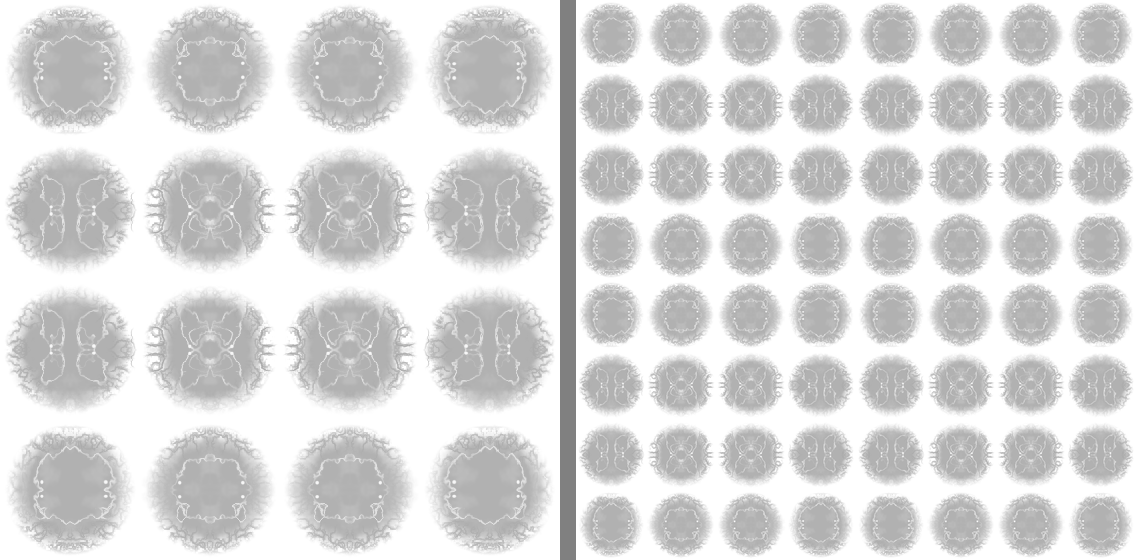
Left: one tile. Right: repeated 2 by 2.
A Shadertoy shader for this pattern:

```glsl
// Four by four mirrored grid of soft grey discs with pale veins and ragged dark filaments.

const float CELLS = 4.0;
const float CORE = 0.695;
const float FILAMENT = 0.64;
const float VEIN = 0.90;

float hash(vec2 p) {
    vec3 h = fract(vec3(p.xyx) * 0.1031);
    h += dot(h, h.yzx + 33.33);
    return fract((h.x + h.y) * h.z);
}

float noise(vec2 p) {
    vec2 i = floor(p), f = fract(p);
    f = f * f * (3.0 - 2.0 * f);
    return mix(mix(hash(i), hash(i + vec2(1, 0)), f.x),
               mix(hash(i + vec2(0, 1)), hash(i + vec2(1, 1)), f.x), f.y);
}

float fbm(vec2 p) {
    float sum = 0.0, gain = 0.533;
    for (int i = 0; i < 4; i++) {
        sum += gain * noise(p);
        p = mat2(1.6, 1.2, -1.2, 1.6) * p + 7.3;
        gain *= 0.5;
    }
    return sum;
}

vec2 warp(vec2 p, float amount) {
    return amount * (vec2(fbm(p), fbm(p + 41.7)) - 0.5);
}

// Smooth line of given half width around distance zero
float stroke(float d, float width, float pixel) {
    return 1.0 - smoothstep(max(width - pixel, 0.0), width + pixel, abs(d));
}

// Approximate distance to the zero contour of a field
float contour(float field, float pixel) {
    float slope = length(vec2(dFdx(field), dFdy(field))) / pixel;
    return abs(field) / max(slope, 1.2);
}

float ellipse(vec2 p, vec2 radii) {
    return (length(p / radii) - 1.0) * min(radii.x, radii.y);
}

// Four petals with small inner rings
float petalVeins(vec2 m, float lower, float pixel) {
    vec2 p = m - vec2(0.25, 0.27);
    p = mat2(0.92, 0.39, -0.39, 0.92) * p;
    float petals = stroke(ellipse(p, vec2(0.16, 0.29)), 0.012, pixel);
    float ring = stroke(length(m - vec2(0.18, 0.20)) - 0.09, 0.011, pixel);
    return max(petals, ring * lower);
}

// Wandering outline with loops towards the rim
float outlineVeins(vec2 m, float upper, float pixel) {
    float outline = stroke(ellipse(m, vec2(0.53, 0.45)), 0.012, pixel);
    float loops = stroke(length(m - vec2(0.43, 0.33)) - 0.11, 0.011, pixel);
    return max(outline, loops * upper);
}

// Branching hairs that run outwards along the rim
float hairs(vec2 m, float r, vec2 seed, float width, float pixel) {
    vec2 bend = warp(m * 5.0 + seed, 1.1);
    vec2 polar = vec2(atan(m.y, m.x + 0.0001) * 6.0, r * 5.0);
    float radial = noise(polar + 2.2 * bend + seed) - 0.5;
    float tangled = noise(m * 7.0 + 3.0 * bend + seed + 19.0) - 0.5;
    return max(stroke(contour(radial, pixel), width, pixel),
               0.8 * stroke(contour(tangled, pixel), width, pixel));
}

float disc(vec2 q, vec2 id, float pixel) {
    vec2 seed = id * vec2(17.0, 31.0) + 5.0;
    float innerRow = 1.0 - step(0.5, id.y);
    float r = length(q);

    // Nearly symmetric coordinates, disturbed a little differently per cell
    vec2 m = abs(q) + q * mix(0.04, 0.12, id.x);
    vec2 bent = m + warp(m * 5.5 + seed, 0.30);
    float upper = smoothstep(-0.1, 0.2, q.y);

    // Soft body with paired bites on the sides of the inner rows
    float sides = innerRow * mix(1.0, 1.0 - step(0.0, q.x), id.x);
    float biteDistance = length(bent - vec2(0.90, 0.16)) - 0.16;
    float bite = sides * (1.0 - smoothstep(-0.05, 0.07, biteDistance));
    float rough = r + 0.20 * (fbm(m * 6.0 + seed) - 0.5) + 0.3 * bite;
    float shade = mix(CORE, 1.0, smoothstep(0.57, 0.93, rough));
    shade += 0.04 * smoothstep(0.52, 0.75, fbm(m * 3.0 + seed + 9.0)) * (1.0 - shade) / 0.3;

    // Pale lobes near the diagonals
    float lobe = length(bent - vec2(0.62, 0.44)) - 0.10;
    float lobeWeight = innerRow * (1.0 - id.x) * mix(0.9, 0.4, upper);
    shade = mix(shade, 0.83, lobeWeight * (1.0 - smoothstep(-0.03, 0.02, lobe)));

    // Dark filaments, denser above and below on outer rows and at the sides on inner rows
    float axis = mix(abs(q.y), abs(q.x), innerRow) / max(r, 0.01);
    float band = smoothstep(0.48, 0.70, r) * (1.0 - smoothstep(0.80, 0.95, r));
    float density = band * mix(0.28, 1.0, smoothstep(0.35, 0.85, axis));
    shade = mix(shade, min(shade, 0.76), 0.55 * density * hairs(m, r, seed, 0.035, pixel));
    shade = mix(shade, FILAMENT, 0.65 * density * hairs(m, r, seed, 0.010, pixel));
    float rim = max(sides * stroke(biteDistance, 0.016, pixel), 0.5 * lobeWeight * stroke(lobe, 0.012, pixel));
    shade = mix(shade, FILAMENT, 0.8 * rim * (1.0 - smoothstep(0.84, 0.98, r)));

    // Light veins and beads
    float veins = mix(outlineVeins(bent, upper, pixel), petalVeins(bent, 1.0 - 0.6 * upper, pixel), innerRow);
    float strength = mix(0.35, 0.95, smoothstep(0.3, 0.65, noise(m * 9.0 + seed)));
    shade = mix(shade, VEIN, veins * strength * (1.0 - smoothstep(0.62, 0.78, r)));
    vec2 bead = mix(vec2(0.45, 0.10), vec2(0.30, 0.05), innerRow);
    return mix(shade, 0.97, 1.0 - smoothstep(0.012, 0.035, length(m - bead)));
}

void mainImage(out vec4 fragColor, in vec2 fragCoord) {
    vec2 uv = fragCoord / iResolution.xy;
    float pixel = 2.0 * CELLS / iResolution.y;

    // Mirror about the centre so opposite edges agree
    vec2 grid = abs(uv - 0.5) * CELLS;
    float shade = disc(fract(grid) * 2.0 - 1.0, floor(grid), pixel);
    fragColor = vec4(vec3(clamp(shade, 0.0, 1.0)), 1.0);
}
```
